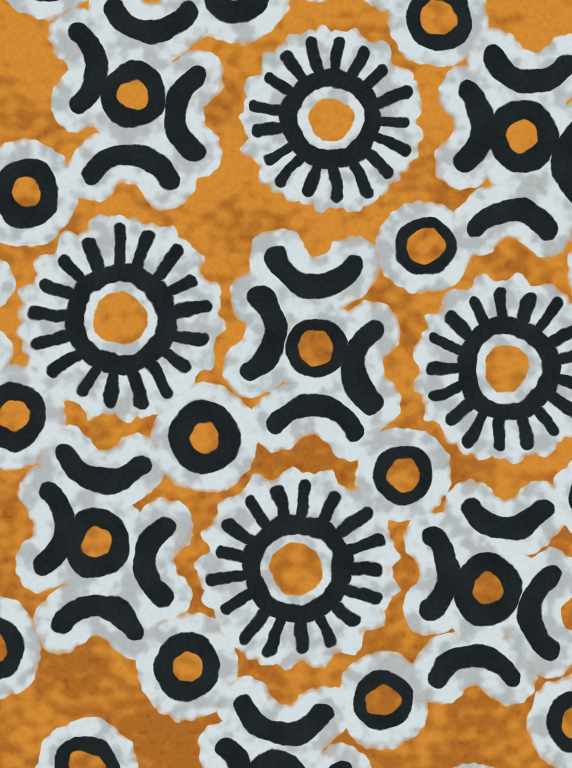
A Shadertoy shader for this pattern:

```glsl
// Hand-painted dot-art field: rayed flowers, ringed discs and crescents with
// dabbed white halos on ochre. Motifs sit on a skewed lattice; the nearest
// distances to white, dark and ochre paint are gathered, then layered.

#define RAY_COUNT 17.0
#define FLOWER_RADIUS 0.104
#define RAY_HALF_WIDTH 0.0078
#define DISC_DARK 0.043
#define DISC_EYE 0.0235
#define HALO 0.0235
#define ARC_RADIUS 0.058
#define ARC_HALF_ANGLE 1.02
#define ARC_THICKNESS 0.0150
#define ARC_DISTANCE 0.138
#define EDGE_WOBBLE 0.0045
#define DAB_SCALE 75.0

const vec3 OCHRE = vec3(0.82, 0.54, 0.20);
const vec3 BURNT_OCHRE = vec3(0.67, 0.41, 0.15);
const vec3 RUST = vec3(0.60, 0.28, 0.13);
const vec3 CHALK = vec3(0.83, 0.87, 0.88);
const vec3 GREY_CHALK = vec3(0.68, 0.70, 0.70);
const vec3 THIN_CHALK = vec3(0.75, 0.60, 0.47);
const vec3 CHARCOAL = vec3(0.125, 0.145, 0.155);

const float TAU = 6.2831853;
const vec2 ORIGIN = vec2(0.387, 0.260);
const mat2 LATTICE = mat2(0.274, 0.260, -0.230, 0.325);

vec2 hash2(vec2 p) {
    vec3 q = fract(p.xyx * vec3(0.1031, 0.1030, 0.0973));
    q += dot(q, q.yzx + 33.33);
    return fract((q.xx + q.yz) * q.zy);
}

float corner(vec2 cell, vec2 offset) {
    float a = TAU * hash2(cell + 71.0).x;
    return dot(vec2(cos(a), sin(a)), offset);
}

float gradientNoise(vec2 p) {
    vec2 i = floor(p), f = p - i, e = vec2(1, 0);
    vec2 u = f * f * f * (f * (f * 6.0 - 15.0) + 10.0);
    return 1.4 * mix(mix(corner(i, f), corner(i + e, f - e), u.x),
                     mix(corner(i + e.yx, f - e.yx), corner(i + 1.0, f - 1.0), u.x), u.y);
}

mat2 rotation(float a) {
    return mat2(cos(a), -sin(a), sin(a), cos(a));
}

// Paint distances: x white halo, y dark, z white collar, w ochre eye.
vec4 disc(vec2 p, vec2 rnd) {
    float size = mix(0.88, 1.08, rnd.x);
    float r = length(p * vec2(1.0, mix(0.92, 1.08, rnd.y)));
    float dark = r - DISC_DARK * size;
    return vec4(dark - HALO, dark, 1.0, r - DISC_EYE * mix(0.75, 1.1, rnd.y));
}

vec4 crescent(vec2 p, float size) {
    vec2 tip = vec2(sin(ARC_HALF_ANGLE * size), cos(ARC_HALF_ANGLE * size));
    p.x = abs(p.x);
    float d = tip.y * p.x > tip.x * p.y ? length(p - tip * ARC_RADIUS)
                                        : abs(length(p) - ARC_RADIUS);
    float dark = d - ARC_THICKNESS + 0.05 * max(p.x - 0.02, 0.0);
    return vec4(dark - HALO, dark, 1.0, 1.0);
}

vec4 flower(vec2 p, vec2 rnd) {
    p /= mix(0.98, 1.16, rnd.x);
    float r = length(p), sector = TAU / RAY_COUNT;
    float angle = atan(p.y, p.x) + rnd.y;
    float id = mod(floor(angle / sector), RAY_COUNT);
    vec2 jitter = hash2(vec2(id, 100.0 * rnd.x)) - 0.5;
    float local = mod(angle, sector) - sector * (0.5 + 0.16 * jitter.x);
    vec2 q = r * vec2(cos(local), sin(local));
    float tip = FLOWER_RADIUS - RAY_HALF_WIDTH + 0.012 * jitter.y;
    float ray = length(q - vec2(clamp(q.x, 0.05, tip), 0.0))
              - RAY_HALF_WIDTH * (0.75 + 3.5 * max(q.x - 0.03, 0.0));
    float petals = r - FLOWER_RADIUS - 0.010 + 0.006 * cos(local * RAY_COUNT);
    return vec4(min(petals, ray - 0.009), min(ray, r - 0.064),
                r - 0.042, r - mix(0.026, 0.032, rnd.x));
}

// Each lattice node: a centre motif, four crescents facing it, three discs.
vec4 motifs(vec2 p) {
    vec4 d = vec4(1.0);
    vec2 base = floor(inverse(LATTICE) * (p - ORIGIN));
    for (int k = 0; k < 4; k++) {
        vec2 id = base + vec2(k & 1, k >> 1);
        vec2 rnd = hash2(id + 17.0);
        vec2 q = p - ORIGIN - LATTICE * id;
        bool inner = all(equal(id, clamp(id, 0.0, 1.0)));
        if (inner) d = min(d, flower(q, rnd));
        else d = min(d, disc(q, rnd));
        for (int s = 0; s < 4; s++) {
            vec2 j = hash2(id * 5.0 + float(s) * 13.0 + 41.0);
            float turn = float(s) * TAU / 4.0 - 0.06 + 0.16 * (j.x - 0.5);
            vec2 c = rotation(turn) * q;
            c.y -= ARC_DISTANCE + 0.014 * j.y + (s % 2 == 0 ? 0.008 : 0.0);
            d = min(d, crescent(c, mix(0.88, 1.1, j.y)));
            if (s == 0) continue;
            vec2 between = 0.5 * vec2(s & 1, s >> 1);
            vec2 shift = 0.020 * (j - 0.5);
            if (j.x < 0.92) d = min(d, disc(q - LATTICE * between - shift, j.yx));
        }
    }
    return d;
}

void mainImage(out vec4 fragColor, in vec2 fragCoord) {
    vec2 p = fragCoord / iResolution.y;
    float soft = max(1.0 / iResolution.y, 0.0013);

    // Hand wobble bends the shapes; fine noise makes brush-dab edges.
    vec2 wobble = vec2(gradientNoise(p * 24.0), gradientNoise(p * 24.0 + 37.0));
    float dabs = gradientNoise(p * DAB_SCALE);
    float grain = gradientNoise(p * 170.0);
    vec4 d = motifs(p + EDGE_WOBBLE * wobble);
    d += vec4(0.0032, 0.0012, 0.0020, 0.0022) * dabs + 0.0006 * grain;
    vec4 cover = 1.0 - smoothstep(-soft, soft, d);

    // Scumbled ochre ground, rougher and darker towards the bottom.
    float scumble = gradientNoise(p * 11.0) * 0.6 + gradientNoise(p * vec2(48.0, 62.0)) * 0.6;
    float burnt = smoothstep(-0.35, 0.55, scumble + 0.55 * (0.52 - p.y));
    vec3 ground = mix(OCHRE, BURNT_OCHRE, burnt);
    float specks = smoothstep(0.3, 0.75, dabs + 0.4 * grain);
    ground = mix(ground, RUST, 0.55 * specks * burnt) + 0.025 * grain;

    // Chalk white with grey dabs, thin where the brush lifted at the rim.
    float greyness = smoothstep(-0.25, 0.5, gradientNoise(p * 27.0) + 0.45 * dabs + 0.2 * grain);
    vec3 chalk = mix(CHALK, GREY_CHALK, 0.9 * greyness) + 0.02 * grain;
    float rim = smoothstep(-0.007, 0.0, d.x) * smoothstep(-0.25, 0.4, wobble.x + 0.5 * dabs);
    vec3 halo = mix(chalk, THIN_CHALK, 0.8 * rim);
    vec3 charcoal = CHARCOAL + 0.022 * wobble.y + 0.015 * grain;

    vec3 color = mix(ground, halo, cover.x);
    color = mix(color, charcoal, cover.y);
    color = mix(color, chalk, cover.z);
    color = mix(color, ground, cover.w);
    fragColor = vec4(color, 1.0);
}
```
